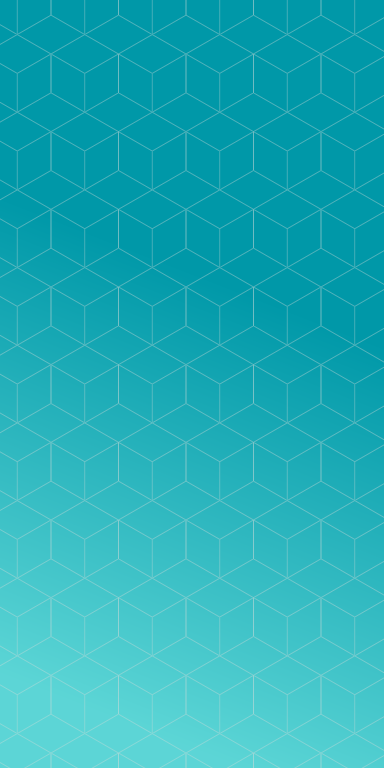
Give the GLSL for this pattern, as a Shadertoy shader.

```glsl
// Thin pale outlines of stacked open cubes over a slanted teal gradient.
// Each repeat is mirrored into one narrow strip, where a few segment
// distances give the whole lattice; lines are drawn by pixel coverage.

// All lengths are fractions of the canvas width; y runs downward.
const float HALF_CELL = 0.08789;              // between upright edges
const float RISE = 0.050565;                  // quarter of a vertical repeat
const vec2 CELL = vec2(2.0 * HALF_CELL, 4.0 * RISE);
const vec2 CUBE_TOP = vec2(0.1328, 0.3428);   // where one near edge begins
const float LINE_WIDTH = 0.0022;

const vec3 DEEP_TEAL = vec3(0.0, 0.597, 0.66);
const vec3 PALE_AQUA = vec3(0.36, 0.837, 0.838);
const vec3 LINE_COLOR = vec3(0.83, 0.86, 0.85);

float segmentDistance(vec2 p, vec2 a, vec2 b) {
    vec2 ab = b - a;
    float t = clamp(dot(p - a, ab) / dot(ab, ab), 0.0, 1.0);
    return length(p - a - ab * t);
}

// Share of a pixel covered by a line of the given width.
float lineCoverage(float dist, float width, float pixel) {
    vec2 edges = (dist + vec2(0.5, -0.5) * width) / pixel + 0.5;
    edges = clamp(edges, 0.0, 1.0);
    return edges.x - edges.y;
}

// Repeat about an origin and mirror left to right: x 0..half, y centred.
vec2 foldCell(vec2 p, vec2 origin, vec2 cell) {
    vec2 q = mod(p - origin + 0.5 * cell, cell) - 0.5 * cell;
    return vec2(abs(q.x), q.y);
}

// Slanted edges of the cubes.
float slantDistance(vec2 q, float halfCell, float rise) {
    float cross = segmentDistance(vec2(q.x, abs(q.y)), vec2(0.0), vec2(halfCell, rise));
    float top = segmentDistance(q, vec2(0.0, -2.0 * rise), vec2(halfCell, -rise));
    return min(cross, top);
}

// Upright edges at the sides of each cell.
float sideDistance(vec2 q, float halfCell, float rise) {
    return segmentDistance(vec2(q.x, abs(q.y)), vec2(halfCell, rise), vec2(halfCell, 3.0 * rise));
}

// Upright edge at the middle of each cell.
float middleDistance(vec2 q, float rise) {
    return segmentDistance(q, vec2(0.0), vec2(0.0, 2.0 * rise));
}

// Flat at both ends, with bands sloping down to the right.
vec3 background(vec2 p, float start, float end, float slope) {
    float t = clamp((p.y - slope * p.x - start) / (end - start), 0.0, 1.0);
    return mix(DEEP_TEAL, PALE_AQUA, t);
}

void mainImage(out vec4 fragColor, in vec2 fragCoord) {
    float pixel = 1.0 / iResolution.x;
    vec2 p = vec2(fragCoord.x, iResolution.y - fragCoord.y) * pixel;
    vec2 q = foldCell(p, CUBE_TOP, CELL);

    // Middle uprights are a little stronger than the other edges.
    float slants = lineCoverage(slantDistance(q, HALF_CELL, RISE), LINE_WIDTH, pixel);
    float sides = lineCoverage(sideDistance(q, HALF_CELL, RISE), LINE_WIDTH, pixel);
    float middle = lineCoverage(middleDistance(q, RISE), LINE_WIDTH, pixel);
    float ink = max(max(0.42 * slants, 0.38 * sides), 0.62 * middle);

    vec3 color = background(p, 0.515, 1.755, 0.39);
    fragColor = vec4(mix(color, LINE_COLOR, ink), 1.0);
}
```
